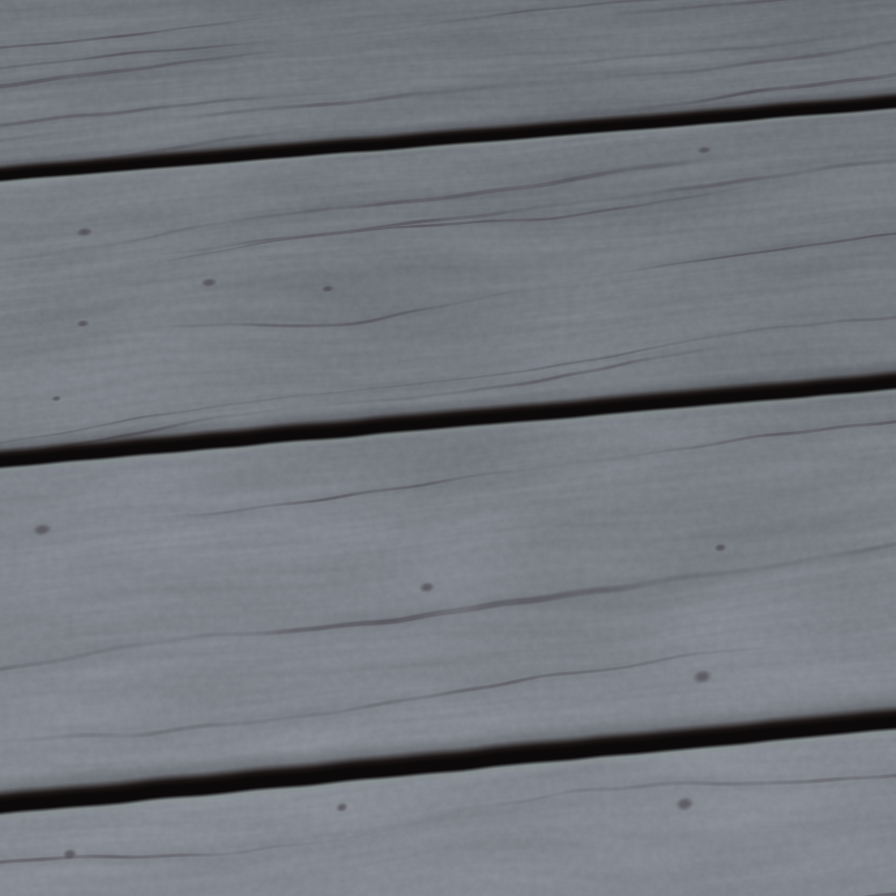
Give the GLSL for this texture, as a Shadertoy shader.

```glsl
// Weathered grey deck boards in slight perspective, parted by dark tilted gaps.
// Board space: x runs along the wood, v grows by one per board. Grain, cracks,
// knots and specks are gradient noise and hashes seeded by the board number.

#define GAP_WIDTH 0.054    // in board heights
#define CRACKS 9           // possible cracks per board
#define CRACK_WIDTH 0.0055 // half width in board heights
#define CRACK_DEPTH 0.40
#define GRAIN 0.055
#define BLOTCH 0.30
#define LIGHT_WOOD vec3(0.525, 0.545, 0.578)
#define DARK_WOOD vec3(0.395, 0.412, 0.435)
#define CRACK_COLOR vec3(0.27, 0.25, 0.28)
#define GAP_COLOR vec3(0.045, 0.035, 0.035)
#define GAP_SIDE vec3(0.14, 0.115, 0.11)
#define RIM_COLOR vec3(0.52, 0.57, 0.56)

float hash(vec2 p) {
    vec3 q = fract(vec3(p.xyx) * 0.1031);
    q += dot(q, q.yzx + 33.33);
    return fract((q.x + q.y) * q.z);
}

float corner(vec2 cell, vec2 offset) {
    float angle = 6.2832 * hash(cell);
    return dot(vec2(cos(angle), sin(angle)), offset);
}

// Gradient noise, roughly -0.7 to 0.7
float noise(vec2 p) {
    vec2 i = floor(p), f = p - i;
    vec2 s = f * f * f * (f * (f * 6.0 - 15.0) + 10.0);
    vec2 e = vec2(1.0, 0.0);
    return mix(mix(corner(i, f), corner(i + e, f - e), s.x),
               mix(corner(i + e.yx, f - e.yx), corner(i + 1.0, f - 1.0), s.x), s.y);
}

// Undo the tilt and the perspective; gaps land on whole numbers
float boardCoord(vec2 p) {
    float y = (p.y - 0.097 * p.x) / (1.0 - 0.02 * p.x);
    return (y - 0.103) / (0.4364 - 0.1053 * y);
}

// Long cracks that follow the grain and fade in and out
float cracks(float x, float flow, float board, float aa) {
    float sum = 0.0;
    float drift = 0.18 * hash(vec2(board, 7.0));
    for (int i = 0; i < CRACKS; i++) {
        vec2 id = vec2(float(i) + 11.5, board * 17.0 + 60.5);
        float kept = step(hash(id), 0.5 + 0.22 * board);
        float height = (float(i) + hash(id + 3.0)) / float(CRACKS) + drift * (x - 0.5);
        height += 0.045 * noise(vec2(x * 2.7, 0.5) + id * 3.0)
                + 0.010 * noise(vec2(x * 13.0, 0.5) + id * 5.0);
        float fade = smoothstep(-0.25, 0.3, noise(vec2(x * 2.0, 0.5) + id * 7.0));
        float width = CRACK_WIDTH * (0.6 + 0.7 * hash(id + 9.0));
        float d = abs(flow - height);
        float line = 1.0 - smoothstep(width * 0.2, width * 1.3 + aa, d);
        float halo = 0.22 * exp(-d * d / 0.0006);
        sum = max(sum, kept * fade * (line + halo));
    }
    return min(sum, 1.0);
}

// Sparse small dark marks
float specks(vec2 q) {
    vec2 cell = floor(q), f = q - cell;
    vec2 center = 0.25 + 0.5 * vec2(hash(cell + 5.0), hash(cell + 23.0));
    float r = length((f - center) * vec2(1.0, 1.3));
    float size = 0.03 + 0.03 * hash(cell + 41.0);
    return step(0.82, hash(cell + 70.0)) * (1.0 - smoothstep(size * 0.3, size * 1.5, r));
}

void mainImage(out vec4 fragColor, in vec2 fragCoord) {
    vec2 p = fragCoord / iResolution.xy;
    float v = boardCoord(p);
    float aa = fwidth(v);
    float board = floor(v), f = v - board;
    vec2 seed = vec2(board * 19.0 + 40.0, board * 31.0 + 70.0);

    // Knot: a faint stain that bends the grain around it
    vec2 knotPos = vec2(0.3 + 0.4 * hash(seed), 0.4 + 0.2 * hash(seed + 2.0));
    vec2 k = (vec2(p.x, f) - knotPos) / vec2(0.16, 0.20);
    k += 0.4 * vec2(noise(p * 9.0), noise(p * 9.0 + 30.0));
    float knot = exp(-dot(k, k));
    float flow = f + 0.07 * noise(vec2(p.x * 2.2, f * 2.0) + seed) - 0.25 * (f - 0.5) * knot;

    // Wood tone: darker toward the top, clouded by stains
    float tone = 0.02 + 0.62 * p.y + 0.18 * (p.x - 0.5) * p.y;
    tone += BLOTCH * noise(vec2(p.x * 3.0, flow * 3.5) + seed);
    tone += BLOTCH * 0.6 * noise(vec2(p.x * 7.0, flow * 13.0) + seed);
    tone += 0.15 * knot;
    vec3 color = mix(LIGHT_WOOD, DARK_WOOD, clamp(tone, -0.1, 1.1));

    // Fine streaks along the board and a soft mottle
    float streaks = noise(vec2(p.x * 5.0, flow * 38.0) + seed)
                  + 0.6 * noise(vec2(p.x * 14.0, flow * 75.0) + seed);
    color *= 1.0 + GRAIN * streaks * (0.6 + 0.5 * p.y);
    color += 0.018 * noise(p * 95.0) + 0.012 * noise(p * 210.0);

    // Cracks and specks
    float crack = cracks(p.x, flow, board, aa);
    crack *= 0.75 + 0.5 * noise(vec2(p.x * 18.0, f * 6.0) + seed);
    color = mix(color, CRACK_COLOR, clamp(crack * CRACK_DEPTH * 1.5, 0.0, 0.8));
    color = mix(color, CRACK_COLOR, 0.6 * specks(vec2(p.x * 7.0, v * 3.0) + 50.0));

    // Gap: crisp pale rim below, softly rounded brown edge above
    float d = f > 0.5 ? f - 1.0 : f;
    d += 0.004 * noise(vec2(p.x * 16.0, floor(v + 0.5) * 5.0 + 20.5));
    float lower = -0.5 * GAP_WIDTH, upper = 0.5 * GAP_WIDTH;
    float rim = smoothstep(lower - 0.025, lower - 0.008, d) * step(d, 0.0);
    color = mix(color, RIM_COLOR, 0.45 * rim);
    color *= 1.0 - 0.18 * step(0.0, d) * (1.0 - smoothstep(upper, upper + 0.05, d));
    float gap = smoothstep(lower - 0.005 - aa, lower + 0.004 + aa, d)
              * (1.0 - smoothstep(upper - 0.013, upper + 0.010 + aa, d));
    vec3 inside = mix(GAP_COLOR, GAP_SIDE, smoothstep(0.0, upper, d));
    color = mix(color, inside, gap);

    fragColor = vec4(clamp(color, 0.0, 1.0), 1.0);
}
```
